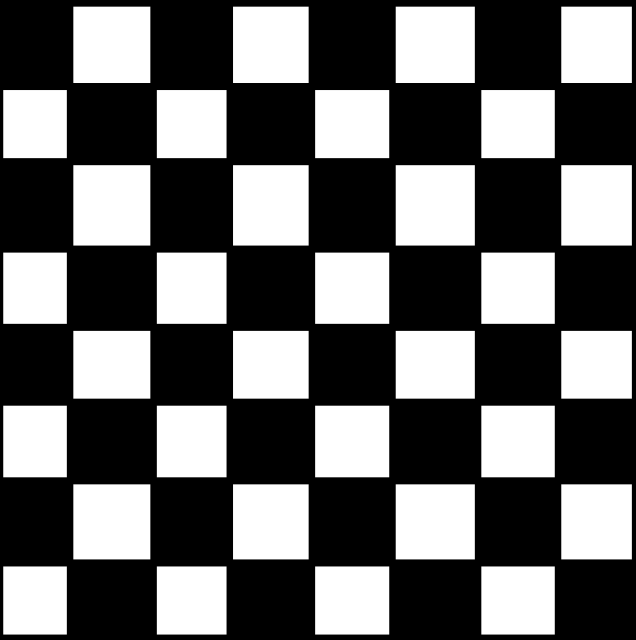
A Shadertoy shader for this pattern:

```glsl
// An 8 by 8 checkerboard of white tiles on black, drawn on an uneven grid.
// Each axis has its own line positions; a point finds its cell on both axes,
// and alternate cells are filled up to a thin inset that leaves black seams.

const int CELLS = 8;
const vec3 INK = vec3(0.0);
const vec3 PAPER = vec3(1.0);

// Half the seam width, as a fraction of the canvas on each axis.
const vec2 HALF_SEAM = vec2(0.0051, 0.0055);

// Grid lines as fractions of the canvas, from left and from bottom.
const float COLUMN_LINES[9] = float[9](
    0.0, 0.1102, 0.2415, 0.3613, 0.4904, 0.6171, 0.7517, 0.8774, 0.9986);
const float ROW_LINES[9] = float[9](
    0.0030, 0.1204, 0.2487, 0.3716, 0.4885, 0.6108, 0.7474, 0.8648, 0.9951);

// Index of the cell that holds a position on one axis.
int cellIndex(float position, float lines[9]) {
    int index = 0;
    for (int i = 1; i < CELLS; i++) {
        index += int(step(lines[i], position));
    }
    return index;
}

// Smoothed coverage of the span between two edges.
float spanCoverage(float position, float low, float high, float pixel) {
    float inside = min(position - low, high - position);
    return clamp(inside / pixel + 0.5, 0.0, 1.0);
}

// Coverage of one cell along one axis, less the seam on either side.
float tileCoverage(float position, int cell, float lines[9],
                   float halfSeam, float pixel) {
    return spanCoverage(position, lines[cell] + halfSeam,
                        lines[cell + 1] - halfSeam, pixel);
}

// One on the filled cells of the checker, starting at the lower left.
float checker(int column, int row) {
    return float(1 - ((column + row) & 1));
}

void mainImage(out vec4 fragColor, in vec2 fragCoord) {
    vec2 uv = fragCoord / iResolution.xy;
    vec2 pixel = 1.0 / iResolution.xy;

    int column = cellIndex(uv.x, COLUMN_LINES);
    int row = cellIndex(uv.y, ROW_LINES);

    float tile = checker(column, row)
        * tileCoverage(uv.x, column, COLUMN_LINES, HALF_SEAM.x, pixel.x)
        * tileCoverage(uv.y, row, ROW_LINES, HALF_SEAM.y, pixel.y);

    fragColor = vec4(mix(INK, PAPER, tile), 1.0);
}
```
